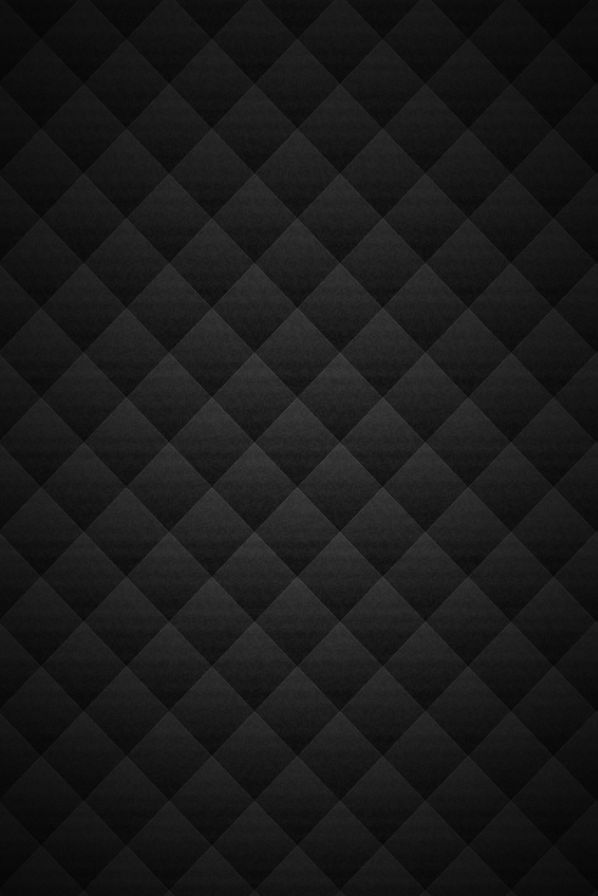
This pattern is drawn by a WebGL 2 fragment shader. Its source:

```glsl
#version 300 es
precision highp float;
// Dark quilted diamonds with fine seams, fabric grain and a soft central glow.

uniform vec2 u_resolution;
out vec4 fragColor;

const float TAU = 6.2831853;

float hash(vec2 p) {
    return fract(sin(dot(p, vec2(12.9898, 78.233))) * 43758.5453);
}

// Value noise that wraps after `period` cells.
float wrappedNoise(vec2 p, vec2 period) {
    vec2 cell = floor(p), f = fract(p);
    f = f * f * (3.0 - 2.0 * f);
    vec2 a = mod(cell, period), b = mod(cell + 1.0, period);
    return mix(mix(hash(a), hash(vec2(b.x, a.y)), f.x),
               mix(hash(vec2(a.x, b.y)), hash(b), f.x), f.y);
}

void main() {
    vec2 uv = gl_FragCoord.xy / u_resolution;

    // Diagonal lattice: 7 diamonds across, 10 down.
    vec2 p = uv * vec2(7.0, 10.0) + vec2(0.02, -0.06);
    vec2 f = fract(vec2(p.y + p.x, p.y - p.x));
    float slope = length(vec2(7.0, 10.0 * u_resolution.x / u_resolution.y));
    float pixel = slope / u_resolution.x;

    // Each diamond rises from dark at its foot to light at its tip.
    float blend = 0.5 * pixel;
    vec2 ramp = f + 0.5 * (1.0 - smoothstep(0.0, blend, f))
                  - 0.5 * smoothstep(1.0 - blend, 1.0, f);
    float height = 0.5 * (ramp.x + ramp.y);
    float shade = mix(0.078, 0.222, smoothstep(-0.1, 1.1, height));

    // Horizontal weave, uneven from thread to thread, and fine grain.
    float thread = wrappedNoise(vec2(0.0, uv.y * 120.0), vec2(1.0, 120.0));
    shade += 0.006 * cos(TAU * 60.0 * uv.y) + 0.012 * (thread - 0.5);
    vec2 grainCells = vec2(342.0, 512.0);
    shade += 0.044 * (wrappedNoise(uv * grainCells - 0.5, grainCells) - 0.5);

    // Thin pale seams.
    vec2 edge = min(f, 1.0 - f);
    float seamHalf = 0.001 * slope;
    float seam = 1.0 - smoothstep(seamHalf - 0.5 * pixel, seamHalf + 0.5 * pixel,
                                  min(edge.x, edge.y));
    shade += 0.045 * seam;

    // Periodic vignette, equal on opposite borders.
    vec2 glow = pow(max(0.5 - 0.5 * cos(TAU * uv), 0.0), vec2(0.6));
    shade *= mix(0.55, 1.0, glow.x) * mix(0.52, 1.0, glow.y);

    fragColor = vec4(shade * vec3(1.0, 0.995, 1.015), 1.0);
}
```
